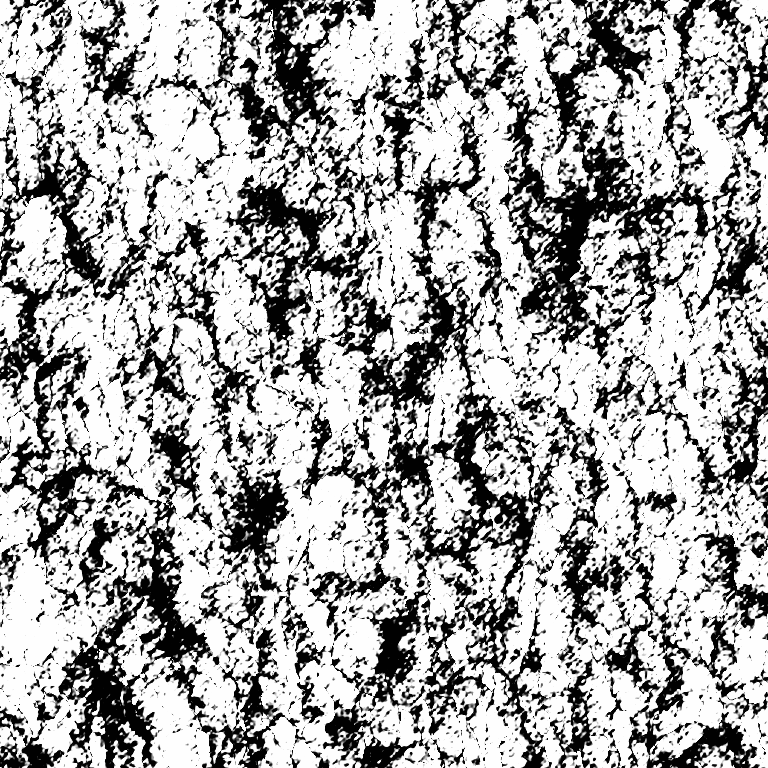
Write a WebGL 2 fragment shader that draws this texture.

```glsl
#version 300 es
precision highp float;
// Craggy rock wall in black ink: upright blocks, dark clefts and grainy hatching.
uniform vec2 u_resolution;
out vec4 fragColor;

vec2 hash2(vec2 p) {
  vec3 q = fract(p.xyx * vec3(0.1031, 0.1030, 0.0973));
  q += dot(q, q.yzx + 33.33);
  return fract((q.xx + q.yz) * q.zy);
}

float noise(vec2 p) {
  vec2 i = floor(p), f = fract(p);
  f = f * f * (3.0 - 2.0 * f);
  float low = mix(hash2(i).x, hash2(i + vec2(1, 0)).x, f.x);
  float high = mix(hash2(i + vec2(0, 1)).x, hash2(i + vec2(1, 1)).x, f.x);
  return mix(low, high, f.y);
}

float fbm(vec2 p) {
  float sum = 0.0, amp = 0.53;
  for (int i = 0; i < 4; i++) {
    sum += amp * noise(p);
    p = mat2(1.6, 0.9, -0.9, 1.6) * p + 7.3;
    amp *= 0.5;
  }
  return sum;
}

// Cellular blocks: x = gap to the nearest border, y = slope shade, z = block tone
vec3 facets(vec2 p) {
  vec2 base = floor(p), nearest = vec2(0), id = vec2(0);
  float first = 9.0, second = 9.0;
  for (int y = -1; y <= 1; y++) {
    for (int x = -1; x <= 1; x++) {
      vec2 cell = base + vec2(x, y);
      vec2 offset = cell + hash2(cell) - p;
      float d = length(offset);
      if (d < first) {
        second = first;
        first = d;
        nearest = offset;
        id = cell;
      } else {
        second = min(second, d);
      }
    }
  }
  vec2 h = hash2(id + 51.7);
  float angle = 6.2832 * h.x;
  return vec3(second - first, dot(nearest, vec2(cos(angle), 0.5 * sin(angle))), h.y - 0.5);
}

void main() {
  vec2 uv = gl_FragCoord.xy / u_resolution;

  // Bend the blocks broadly, then fray their outlines
  vec2 bend = vec2(fbm(uv * 7.0), fbm(uv * 7.0 + 31.0)) - 0.5;
  vec2 fray = vec2(fbm(uv * 60.0 + 11.0), fbm(uv * 60.0 + 73.0)) - 0.5;
  vec2 p = uv + vec2(0.08, 0.07) * bend + vec2(0.018, 0.022) * fray;

  // Large blocks, small chips and their clefts
  vec3 block = facets(p * vec2(17.0, 8.0) + 3.0);
  vec3 chip = facets(p * vec2(38.0, 21.0) + 19.0);
  float cleftWidth = mix(5.0, 17.0, noise(p * 14.0 + 5.0));
  float ink = 0.7 * exp(-block.x * cleftWidth) + 0.55 * exp(-chip.x * 9.0);
  ink += 0.55 * block.y + 0.5 * chip.y + 0.1 * block.z + 0.2 * chip.z;

  // Upright shadows and sparse level ledges
  ink += 0.55 * (noise(p * vec2(26.0, 6.0) + 40.0) - 0.5);
  ink += 0.5 * (noise(p * vec2(62.0, 17.0) + 80.0) - 0.5);
  float ledge = abs(noise(p * vec2(4.0, 14.0) + 60.0) - 0.5);
  ink += 0.45 * exp(-ledge * 32.0) * smoothstep(0.45, 0.75, noise(uv * 9.0 + 90.0));

  // Fine grain and strokes rising to the right
  vec2 slant = vec2(uv.x + uv.y, uv.x - uv.y) * 0.7071;
  ink += 0.8 * (noise(uv * 265.0) - 0.5);
  ink += 0.85 * (noise(slant * vec2(115.0, 300.0) + 15.0) - 0.5);

  float paper = 1.0 - smoothstep(-0.19, 0.19, ink - 0.5);
  fragColor = vec4(vec3(mix(0.005, 0.995, paper)), 1.0);
}
```
